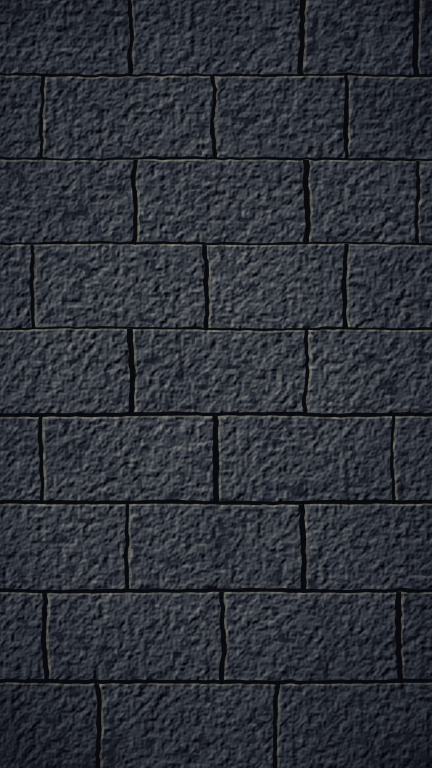
Give the GLSL for this texture, as a WebGL 2 fragment shader.

```glsl
#version 300 es
precision highp float;
uniform vec2 u_resolution;
out vec4 fragColor;

float hash(vec2 p) {
    vec3 q = fract(p.xyx * vec3(0.1031, 0.1030, 0.0973));
    q += dot(q, q.yzx + 33.33);
    return fract((q.x + q.y) * q.z);
}

float noise(vec2 p) {
    vec2 i = floor(p), f = fract(p);
    f = f * f * (3.0 - 2.0 * f);
    return mix(mix(hash(i), hash(i + vec2(1, 0)), f.x),
               mix(hash(i + vec2(0, 1)), hash(i + vec2(1, 1)), f.x), f.y);
}

// Rough concrete height: coarse lumps plus fine grain
float grainHeight(vec2 p) {
    return noise(p * 150.0) + 0.55 * noise(p * 290.0 + 17.0) + 0.4 * noise(p * 70.0 + 5.0);
}

// Smooth-edged strip where d lies between a and b
float band(float d, float a, float b) {
    float soft = 0.7 / u_resolution.y;
    return smoothstep(a - soft, a + soft, d) * (1.0 - smoothstep(b - soft, b + soft, d));
}

// Slate tones from deep shadow to pale edge
vec3 slateRamp(float v) {
    vec3 slate = vec3(0.16, 0.18, 0.22);
    return v < 0.16 ? mix(vec3(0.04, 0.04, 0.07), slate, max((v - 0.04) / 0.12, -0.15))
                    : mix(slate, vec3(0.47, 0.48, 0.47), min((v - 0.16) / 0.31, 1.3));
}

void main() {
    const float aspect = 0.5625;
    vec2 uv = gl_FragCoord.xy / u_resolution;
    vec2 p = vec2(uv.x * aspect, 1.0 - uv.y);   // y runs downward
    float shadow = 0.0, lip = 0.0, row = 0.0;

    // Bed joints: courses grow slightly taller toward the bottom
    for (int i = 0; i < 8; i++) {
        float k = float(i);
        float wobble = 0.003 * (noise(vec2(p.x * 9.0, k * 7.3)) - 0.5)
                     + 0.0016 * (noise(vec2(p.x * 90.0, k * 3.1)) - 0.5);
        float d = p.y - (0.1 + 0.1075 * k + 0.00075 * k * k) - wobble;
        row += step(0.0, d);
        float depth = (i < 4 ? 0.0022 : 0.0040) + 0.0016 * noise(vec2(p.x * 40.0, k + 20.0));
        shadow = max(shadow, band(d, -depth, 0.0));
        lip = max(lip, band(d, 0.0, 0.0026) * mix(0.45, 1.0, noise(vec2(p.x * 50.0, k * 5.0))));
    }

    // Head joints: staggered by course, with cut blocks in the upper courses
    float firstJoint[9] = float[9](0.308, 0.100, 0.315, 0.079, 0.308, 0.100, 0.299, 0.109, 0.231);
    float column = 0.0;
    for (int j = 0; j < 3; j++) {
        float c = float(j);
        bool cut = j == 2 && row < 4.0;
        float x = firstJoint[int(row)] + c * (0.394 + 0.0023 * row);
        if (cut) x = mod(row, 2.0) < 0.5 ? 0.968 : 0.803;
        vec2 id = vec2(c * 13.0, row * 4.0);
        float wobble = 0.004 * (noise(vec2(p.y * 25.0, c + row * 9.0)) - 0.5)
                     + 0.0022 * (noise(vec2(p.y * 120.0, c + row * 5.0)) - 0.5);
        float d = p.x - x * aspect - wobble;
        column += step(0.0, d);
        float width = 0.0035 + 0.0035 * hash(id + 2.0)
                    + 0.002 * (noise(vec2(p.y * 70.0, c + row * 3.0)) - 0.5);
        shadow = max(shadow, band(d, -width, 0.0005));
        float ragged = 0.0028 + 0.0018 * noise(vec2(p.y * 95.0, c + row * 6.0));
        lip = max(lip, band(d, 0.0005, ragged) * mix(0.4, 0.95, noise(vec2(p.y * 45.0, c + row))));
    }

    // Vignette and block tone
    vec2 fromCentre = (uv - vec2(0.47, 0.53)) * vec2(0.9, 1.15);
    float light = 0.232 - 0.24 * dot(fromCentre, fromCentre);
    float tone = light + 0.018 * (hash(vec2(column + 3.0, row + 11.0)) - 0.5);
    tone += 0.03 * (noise(p * 14.0) - 0.5);

    // Grain lit from the upper left, with scattered pits
    float relief = grainHeight(p) - grainHeight(p + vec2(-0.0016, -0.0016));
    tone *= 1.0 + 1.9 * relief;
    float pit = smoothstep(0.76, 0.9, noise(p * 115.0 + 40.0));
    tone = mix(tone, 0.07, 0.6 * pit);

    // Joint shading over the block faces
    vec3 colour = slateRamp(tone);
    vec3 lipColour = vec3(0.47, 0.47, 0.41) * (0.3 + 3.0 * light);
    colour = mix(colour, lipColour * (1.0 + 0.6 * relief), lip * 0.85);
    colour = mix(colour, vec3(0.025, 0.027, 0.045), shadow * 0.95);
    fragColor = vec4(colour, 1.0);
}
```
